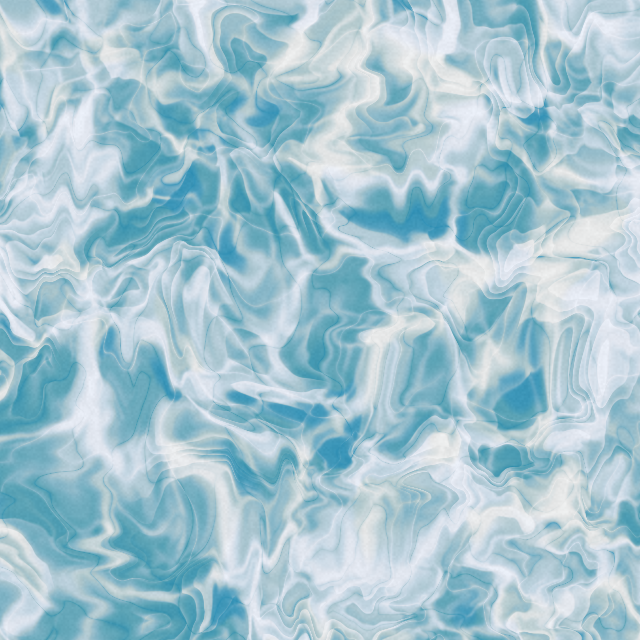
A Shadertoy shader for this texture:

```glsl
// Sunlit pool water: pale caustic webs and glassy folds over teal hollows.
// Two warped Voronoi nets, noise blobs, sawtooth folds and fine veins add up
// to one tone, which is evened out by a logistic curve and coloured by a ramp.

#define CELLS 7.0        // large web cells across the canvas
#define SMALL_CELLS 13.0 // cells of the patchy finer web
#define SWELL 0.11       // strength of the broad warp
#define CHOP 0.042       // strength of the finer warp
#define STREAK 0.06      // strength of the drawn-out streaks
#define WEB_LIGHT 1.35
#define BLOB_LIGHT 0.85
#define FOLD_LIGHT 1.3
#define VEIN_LIGHT 0.7
#define CONTRAST 1.5
#define BRIGHTEN 0.17
#define GRAIN 0.03

const vec3 RAMP[6] = vec3[6](
    vec3(0.21, 0.57, 0.685), vec3(0.36, 0.64, 0.71), vec3(0.52, 0.71, 0.78),
    vec3(0.66, 0.77, 0.81), vec3(0.77, 0.84, 0.89), vec3(0.88, 0.90, 0.935));
const float STOPS[6] = float[6](0.04, 0.17, 0.345, 0.545, 0.76, 0.93);

float hash(vec2 p) {
    return fract(sin(dot(p, vec2(127.1, 311.7))) * 43758.5453);
}

float noise(vec2 p) {
    vec2 i = floor(p), f = fract(p);
    f = f * f * f * (f * (f * 6.0 - 15.0) + 10.0);
    return mix(mix(hash(i), hash(i + vec2(1, 0)), f.x),
               mix(hash(i + vec2(0, 1)), hash(i + vec2(1, 1)), f.x), f.y);
}

vec2 noise2(vec2 p) {
    return vec2(noise(p), noise(p + 31.7)) - 0.5;
}

vec2 turn(vec2 p) {
    return mat2(0.8, 0.6, -0.6, 0.8) * p;
}

float fbm(vec2 p) {
    float sum = 0.0, amp = 0.5;
    for (int i = 0; i < 4; i++) {
        sum += amp * noise(p);
        p = turn(p) * 2.03 + 7.1;
        amp *= 0.6;
    }
    return sum / 1.088;
}

vec2 site(vec2 cell) {
    return cell + 0.1 + 0.8 * vec2(hash(cell), hash(cell + 57.3));
}

// x: distance to the nearest cell border, y: random tone of the cell
vec2 cellNet(vec2 p) {
    vec2 base = floor(p), nearest = vec2(0), home = base;
    float best = 8.0, border = 8.0;
    for (int k = 0; k < 9; k++) {
        vec2 cell = base + vec2(k % 3 - 1, k / 3 - 1);
        vec2 r = site(cell) - p;
        if (dot(r, r) < best) { best = dot(r, r); nearest = r; home = cell; }
    }
    for (int k = 0; k < 25; k++) {
        vec2 r = site(home + vec2(k % 5 - 2, k / 5 - 2)) - p;
        vec2 gap = r - nearest;
        if (dot(gap, gap) > 0.0001)
            border = min(border, dot(0.5 * (r + nearest), normalize(gap)));
    }
    return vec2(border, hash(home + 11.9));
}

// slow rise and crisp fall, like light bunched at a fold
float fold(float x) {
    float s = fract(x);
    return s * s * (1.0 - smoothstep(0.86, 1.0, s));
}

vec3 ramp(float t) {
    vec3 col = RAMP[0];
    for (int i = 1; i < 6; i++)
        col = mix(col, RAMP[i], clamp((t - STOPS[i - 1]) / (STOPS[i] - STOPS[i - 1]), 0.0, 1.0));
    return col + 0.04 * smoothstep(0.92, 1.0, t);
}

void mainImage(out vec4 fragColor, in vec2 fragCoord) {
    vec2 uv = fragCoord / iResolution.y;

    // refraction: broad swell, finer chop, then patches of streaks
    vec2 q = uv + SWELL * noise2(turn(uv) * 5.5 + 3.0);
    q += CHOP * noise2(turn(turn(q)) * 15.0);
    q += 0.014 * noise2(q * 36.0);
    float tall = smoothstep(0.45, 0.7, noise(uv * 4.0 + 8.2));
    float wide = smoothstep(0.45, 0.7, noise(uv * 4.0 + 23.6));
    q.y += STREAK * tall * (noise(uv * vec2(40.0, 7.0)) - 0.5);
    q.x += STREAK * wide * (noise(uv * vec2(7.0, 40.0)) - 0.5);

    // pale webs of varying width
    vec2 net = cellNet(q * CELLS);
    float width = 0.05 + 0.09 * noise(q * 8.0 + 4.0);
    float web = exp(-net.x * net.x / (width * width)) - 0.3;
    float smallD = cellNet(turn(q) * SMALL_CELLS + 5.0).x;
    float smallWeb = (exp(-smallD * smallD / 0.006) - 0.27) * smoothstep(0.3, 0.7, noise(uv * 5.0 + 53.0));

    // hollows, folds that follow the web, and thin pale and dark veins
    float blob = (fbm(turn(q) * 9.5 + 12.0) - 0.5) / 0.122;
    float folds = fold(5.5 * noise(q * 10.0 + 19.0) + 3.0 * net.x) - 0.18;
    folds *= smoothstep(0.25, 0.6, noise(uv * 7.0 + 41.0));
    float pale = exp(-abs(noise(q * 17.0 + 5.0) - 0.5) / 0.035);
    float dark = exp(-abs(noise(turn(q) * 19.0 + 88.0) - 0.55) / 0.03);

    float light = BRIGHTEN + BLOB_LIGHT * tanh(0.9 * blob)
                + WEB_LIGHT * web + 0.8 * smallWeb + FOLD_LIGHT * folds
                + VEIN_LIGHT * (pale - dark)
                + 0.6 * (net.y - 0.5) * smoothstep(0.0, 0.05, net.x);
    float tone = 1.0 / (1.0 + exp(-CONTRAST * light));
    vec3 col = ramp(tone);

    // cream rims, deep blue spots and fine grain
    float cream = smoothstep(0.5, 0.75, noise(q * 14.0 + 61.0)) * smoothstep(0.4, 0.7, tone);
    col += cream * vec3(0.015, 0.0, -0.035);
    float blue = smoothstep(0.7, 0.85, noise(q * 12.0 + 77.0)) * (1.0 - smoothstep(0.2, 0.6, tone));
    col = mix(col, vec3(0.17, 0.56, 0.73), 0.6 * blue);
    col += GRAIN * (noise(uv * 300.0) - 0.5);
    fragColor = vec4(clamp(col, 0.0, 1.0), 1.0);
}
```
